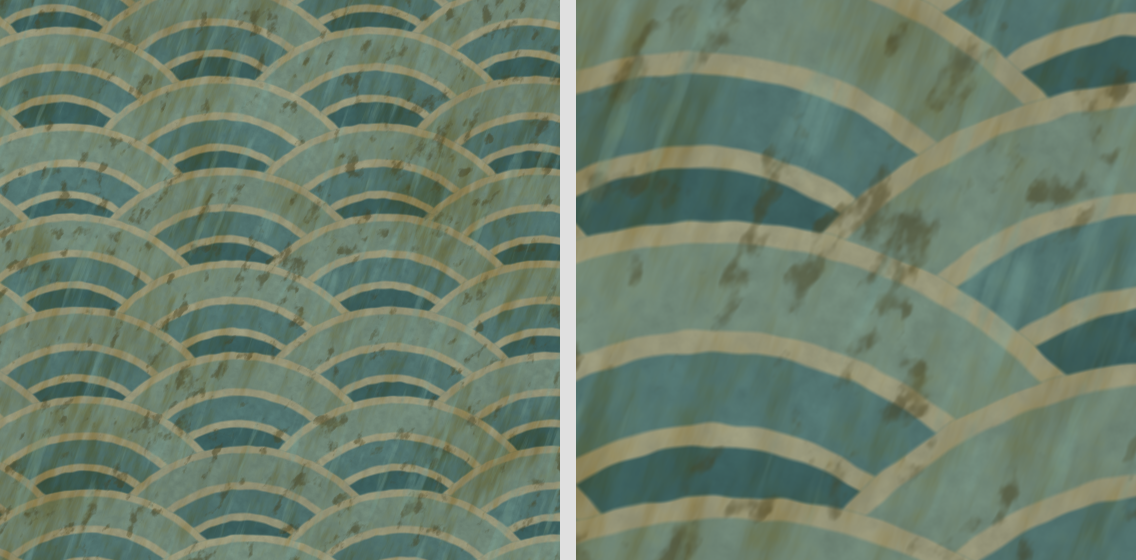
Left, the full canvas; right, a detail of the centre.
Give the GLSL for this pattern, as a WebGL 1 fragment shader.

```glsl
precision highp float;

uniform vec2 u_resolution;

#define PERIOD 0.56
#define ROW_STEP 0.0823
#define ROW_SHIFT 0.2852
#define ORIGIN vec2(0.108, 0.0586)
#define RADII vec3(0.28, 0.215, 0.159)
#define LINE_HALF 0.0066
#define ROW_JITTER 0.009
#define GRIME 0.62
#define LINE_COLOR vec3(0.59, 0.59, 0.48)
#define OUTER_COLOR vec3(0.44, 0.53, 0.47)
#define MIDDLE_COLOR vec3(0.32, 0.455, 0.44)
#define INNER_COLOR vec3(0.235, 0.375, 0.37)

float hash(vec2 p) {
  vec3 q = fract(vec3(p.xyx) * 0.1031);
  q += dot(q, q.yzx + 33.33);
  return fract((q.x + q.y) * q.z);
}

float noise(vec2 p) {
  vec2 cell = floor(p);
  vec2 f = fract(p);
  f = f * f * (3.0 - 2.0 * f);
  float low = mix(hash(cell), hash(cell + vec2(1.0, 0.0)), f.x);
  float high = mix(hash(cell + vec2(0.0, 1.0)), hash(cell + 1.0), f.x);
  return mix(low, high, f.y);
}

float fbm(vec2 p) {
  float sum = 0.0;
  float weight = 0.5;
  for (int i = 0; i < 4; i++) {
    sum += weight * noise(p);
    p = mat2(1.6, 1.2, -1.2, 1.6) * p + 17.3;
    weight *= 0.5;
  }
  return sum / 0.9375;
}

// Coverage of a ring line centred on the given radius
float ringLine(float dist, float radius, float blur) {
  return 1.0 - smoothstep(LINE_HALF - blur, LINE_HALF + blur, abs(dist - radius));
}

// Concentric bands separated by pale lines
vec3 fanColor(float dist, float blur) {
  vec3 color = mix(INNER_COLOR, MIDDLE_COLOR, smoothstep(-blur, blur, dist - RADII.z));
  color = mix(color, OUTER_COLOR, smoothstep(-blur, blur, dist - RADII.y));
  float line = max(ringLine(dist, RADII.x, blur),
                   max(ringLine(dist, RADII.y, blur), ringLine(dist, RADII.z, blur)));
  return mix(color, LINE_COLOR, line);
}

// Overlapping rows, each lower row painted over the one above
vec3 scales(vec2 p, float blur) {
  vec3 color = OUTER_COLOR;
  float firstRow = floor((p.y - ORIGIN.y) / ROW_STEP);
  for (int k = -4; k <= 1; k++) {
    float row = firstRow + float(k);
    float jitter = (hash(vec2(row + 40.0, 7.0)) - 0.5) * ROW_JITTER;
    float apex = ORIGIN.y + row * ROW_STEP + jitter;
    float column = (p.x - ORIGIN.x - row * ROW_SHIFT) / PERIOD;
    float fan = floor(column + 0.5);
    float dist = length(vec2((column - fan) * PERIOD, p.y - apex - RADII.x));
    float tone = 0.97 + 0.06 * hash(vec2(row + 60.0, fan + 30.0));
    float edge = RADII.x + LINE_HALF;
    float cover = 1.0 - smoothstep(edge - blur, edge + blur, dist);
    color = mix(color, fanColor(dist, blur) * tone, cover);
  }
  return color;
}

// Mottled stains, slanted streaks and faded scratches
vec3 weather(vec3 color, vec2 p) {
  vec2 slant = vec2(p.x + 0.35 * p.y, p.y);
  float clouds = fbm(p * 6.0 + 3.0);
  float streaks = fbm(slant * vec2(75.0, 20.0) + 11.0);
  float grain = fbm(p * 95.0 + 29.0);
  float patchStain = 1.0 - smoothstep(0.02, 0.17, length((p - vec2(0.72, 0.33)) * vec2(1.0, 0.8)));
  float stain = 0.4 * clouds + 0.4 * streaks + 0.2 * grain + 0.09 * patchStain;
  float dirt = smoothstep(0.42, 0.78, stain);
  color = mix(color, color * vec3(0.72, 0.61, 0.34) + vec3(0.04, 0.03, 0.01), GRIME * dirt);
  float spots = smoothstep(0.62, 0.82, fbm(slant * vec2(48.0, 36.0) + 71.0) + 0.06 * patchStain);
  color = mix(color, vec3(0.27, 0.25, 0.12), 0.5 * spots);
  float fade = smoothstep(0.56, 0.82, fbm(slant * vec2(62.0, 10.0) + 53.0));
  color = mix(color, vec3(0.46, 0.61, 0.57), 0.38 * fade);
  return color * (0.91 + 0.18 * grain);
}

void main() {
  vec2 p = gl_FragCoord.xy / u_resolution.y;
  p.y = 1.0 - p.y;
  float blur = 0.0012 + 0.75 / u_resolution.y;
  vec2 wobble = vec2(noise(p * 70.0), noise(p * 70.0 + 41.0)) - 0.5;
  vec3 color = scales(p + 0.0022 * wobble, blur);
  gl_FragColor = vec4(weather(color, p + 1.0 - 1.0), 1.0);
}
```
